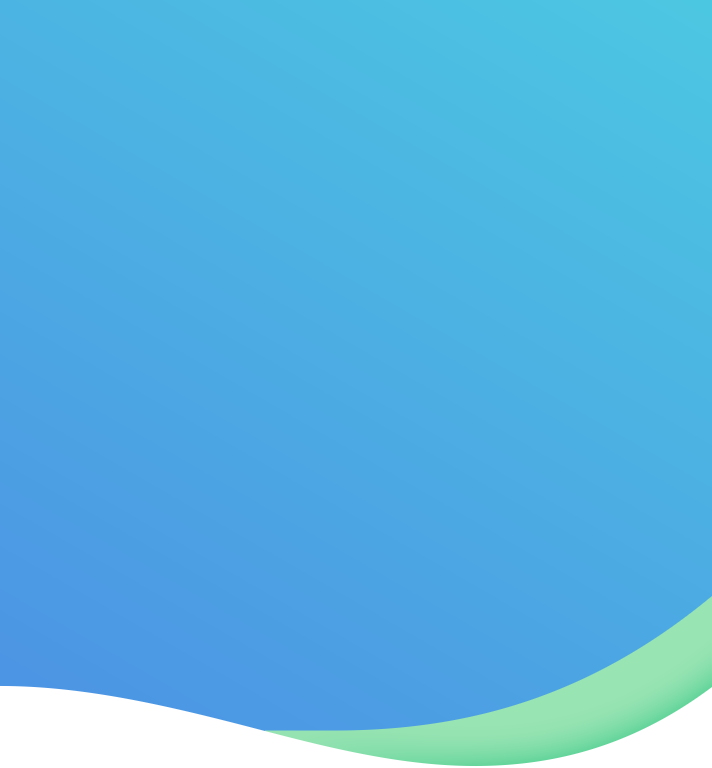
A WebGL 1 fragment shader for this background:

```glsl
precision highp float;
// Diagonal blue-to-cyan field with a wavy lower edge, a green crescent and white below.

uniform vec2 u_resolution;

// Colours
const vec3 BLUE  = vec3(0.300, 0.580, 0.894);
const vec3 CYAN  = vec3(0.300, 0.782, 0.884);
const vec3 GREEN = vec3(0.595, 0.893, 0.700);
const vec3 JADE  = vec3(0.385, 0.832, 0.605);
const vec3 WHITE = vec3(1.0);

// Diagonal gradient: direction, start and length in units of the height
const vec2 GRADIENT_DIR = vec2(0.5, 0.866);
const float GRADIENT_START = 0.092;
const float GRADIENT_LENGTH = 1.238;

// Knots of the edges: x, height, slope
const vec3 WAVE_LEFT   = vec3(0.000, 0.1068,  0.000);
const vec3 WAVE_BEND   = vec3(0.372, 0.0482, -0.243);
const vec3 WAVE_TROUGH = vec3(0.667, 0.0026,  0.000);
const vec3 WAVE_RIGHT  = vec3(1.000, 0.1055,  0.695);
const vec3 FIELD_FLAT  = vec3(0.470, 0.0488,  0.000);
const vec3 FIELD_RIGHT = vec3(1.000, 0.2240,  0.770);

const float SHADE_WIDTH = 0.055;
const vec2 SHADE_FADE = vec2(0.36, 0.72);

// Cubic through two knots; flat in x beyond the ends
float hermite(vec3 a, vec3 b, float x) {
  float span = b.x - a.x;
  float t = clamp((x - a.x) / span, 0.0, 1.0);
  float s = 1.0 - t;
  return s * s * ((1.0 + 2.0 * t) * a.y + t * span * a.z)
       + t * t * ((1.0 + 2.0 * s) * b.y - s * span * b.z);
}

// Boundary between the white and everything above it
float waveEdge(float x) {
  if (x < WAVE_BEND.x) return hermite(WAVE_LEFT, WAVE_BEND, x);
  if (x < WAVE_TROUGH.x) return hermite(WAVE_BEND, WAVE_TROUGH, x);
  return hermite(WAVE_TROUGH, WAVE_RIGHT, x);
}

// Boundary between the crescent and the blue field
float fieldEdge(float x) {
  return hermite(FIELD_FLAT, FIELD_RIGHT, x);
}

// Approximate distance to a curve from the height above it and its slope
float curveDistance(float rise, float slope) {
  return rise / sqrt(1.0 + slope * slope);
}

float coverage(float dist) {
  return clamp(dist * u_resolution.y + 0.5, 0.0, 1.0);
}

void main() {
  vec2 uv = gl_FragCoord.xy / u_resolution;
  float aspect = u_resolution.x / u_resolution.y;

  // Signed distances above the two edges
  float h = 0.002;
  float waveSlope = (waveEdge(uv.x + h) - waveEdge(uv.x - h)) / (2.0 * h * aspect);
  float fieldSlope = (fieldEdge(uv.x + h) - fieldEdge(uv.x - h)) / (2.0 * h * aspect);
  float waveDist = curveDistance(uv.y - waveEdge(uv.x), waveSlope);
  float fieldDist = curveDistance(uv.y - fieldEdge(uv.x), fieldSlope);

  // Blue field
  float along = dot(uv * vec2(aspect, 1.0), GRADIENT_DIR);
  float blend = clamp((along - GRADIENT_START) / GRADIENT_LENGTH, 0.0, 1.0);
  vec3 field = mix(BLUE, CYAN, blend);

  // Crescent, darker along its outer rim
  float rim = 1.0 - clamp(waveDist / SHADE_WIDTH, 0.0, 1.0);
  float shade = rim * rim * smoothstep(SHADE_FADE.x, SHADE_FADE.y, uv.x);
  vec3 crescent = mix(GREEN, JADE, shade);

  // The field meets the wave directly left of the bend
  float inField = uv.x < WAVE_BEND.x ? 1.0 : coverage(fieldDist);
  vec3 color = mix(crescent, field, inField);
  color = mix(WHITE, color, coverage(waveDist));
  gl_FragColor = vec4(color, 1.0);
}
```
